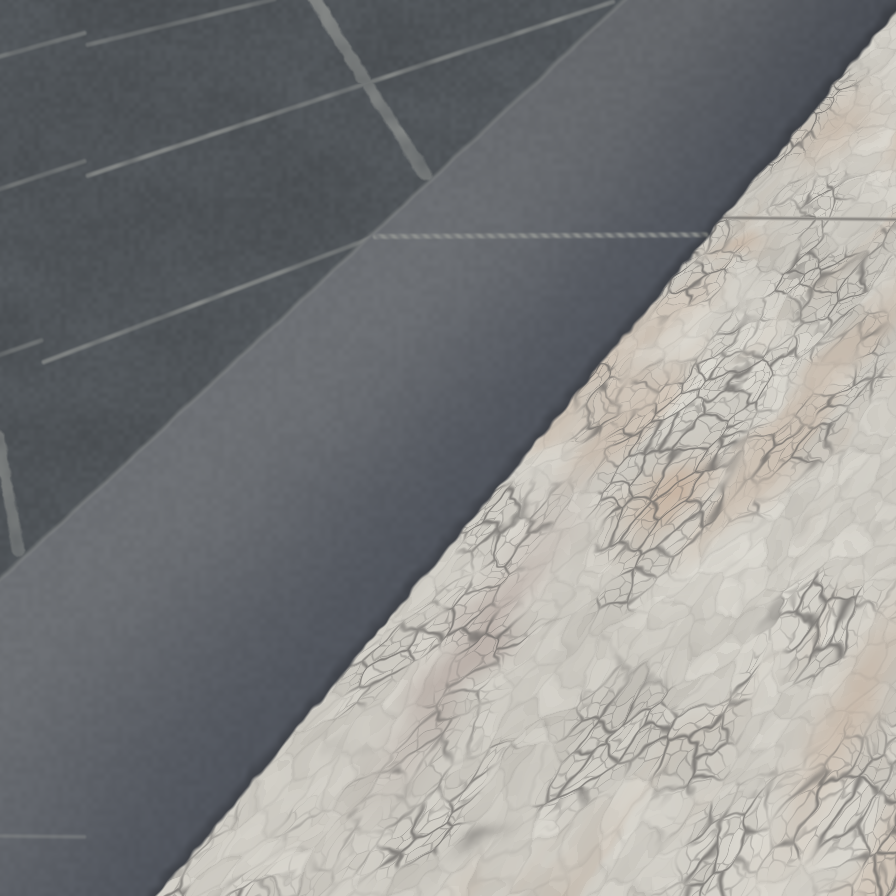
Reproduce this texture procedurally as a Shadertoy shader.

```glsl
// Dark slate paving and a smooth border strip running diagonally beside pale veined granite.

// Boundaries: x = start + slope * y
const vec2 GRANITE_EDGE = vec2(0.176, 0.835);
const vec2 PAVING_EDGE = vec2(-0.380, 1.077);
const vec3 PAVING = vec3(0.310, 0.328, 0.345);
const vec3 BORDER_LIGHT = vec3(0.425, 0.437, 0.455);
const vec3 BORDER_DARK = vec3(0.315, 0.332, 0.365);
const vec3 JOINT = vec3(0.56, 0.57, 0.56);
const vec3 GRANITE_LIGHT = vec3(0.86, 0.85, 0.82);
const vec3 GRANITE_GREY = vec3(0.735, 0.722, 0.692);
const vec3 VEIN = vec3(0.42, 0.41, 0.40);
const vec3 TAN = vec3(0.775, 0.690, 0.615);
const vec3 MAUVE = vec3(0.690, 0.635, 0.610);
const vec2 GRAIN = vec2(0.55, 0.835);        // direction of the flakes
const vec2 FLAKE_DENSITY = vec2(36.0, 19.0); // across and along the grain
// Paving joints, end to end
const vec4 JOINTS[6] = vec4[6](
    vec4(0.049, 0.596, 0.419, 0.736), vec4(0.098, 0.804, 0.684, 0.998),
    vec4(0.098, 0.950, 0.306, 1.001), vec4(0.0, 0.604, 0.046, 0.620),
    vec4(0.0, 0.789, 0.094, 0.820), vec4(0.0, 0.937, 0.094, 0.963));

vec2 hash2(vec2 p) {
    vec3 a = fract(p.xyx * vec3(0.1031, 0.1030, 0.0973));
    a += dot(a, a.yzx + 33.33);
    return fract((a.xx + a.yz) * a.zy);
}

float noise(vec2 p) {
    vec2 i = floor(p), f = fract(p), e = vec2(0.0, 1.0);
    f = f * f * (3.0 - 2.0 * f);
    return mix(mix(hash2(i).x, hash2(i + e.yx).x, f.x),
               mix(hash2(i + e).x, hash2(i + e.yy).x, f.x), f.y);
}

float fbm(vec2 p) {
    float sum = 0.0, amp = 0.533;
    for (int i = 0; i < 4; i++) {
        sum += amp * noise(p);
        p = mat2(1.6, 1.2, -1.2, 1.6) * p + 7.3;
        amp *= 0.5;
    }
    return sum;
}

vec2 warp(vec2 p) { return vec2(fbm(p), fbm(p + 19.0)) - 0.5; }

float softness() { return 0.0012 + 0.7 / iResolution.y; }

// Signed distance to a slanted boundary, positive on its right
float sideOf(vec2 p, vec2 edge) {
    return (p.x - edge.x - edge.y * p.y) / length(vec2(1.0, edge.y));
}

// Soft-edged line from ends.xy to ends.zw
float stroke(vec2 p, vec4 ends, float width) {
    vec2 d = ends.zw - ends.xy, r = p - ends.xy;
    r -= d * clamp(dot(r, d) / dot(d, d), 0.0, 1.0);
    return 1.0 - smoothstep(width - softness(), width + softness(), length(r));
}

// Soft elongated stain, its long axis at the given angle
float stain(vec2 p, vec2 centre, vec2 radius, float angle) {
    vec2 axis = vec2(cos(angle), sin(angle));
    p -= centre;
    vec2 q = vec2(dot(p, axis), dot(p, vec2(-axis.y, axis.x))) / radius;
    return exp(-dot(q, q));
}

// Voronoi flakes: x = gap to the cell border, y = random tone
vec2 flakes(vec2 p) {
    float near = 9.0, next = 9.0, tone = 0.0;
    for (int k = 0; k < 9; k++) {
        vec2 id = floor(p) + vec2(k % 3 - 1, k / 3 - 1), h = hash2(id + 50.0);
        float d = length(id + h - p);
        next = min(next, max(near, d));
        if (d < near) { near = d; tone = fract(h.x * 7.0 + h.y * 5.0); }
    }
    return vec2(next - near, tone);
}

vec3 paving(vec2 p) {
    vec3 col = PAVING * (0.88 + 0.16 * fbm(p * vec2(9.0, 16.0)) + 0.09 * noise(p * 170.0));
    float worn = 0.45 + 0.6 * noise(p * 55.0), line = 0.0;
    for (int i = 0; i < 6; i++)
        line = max(line, stroke(p, JOINTS[i], 0.0024) * (i < 2 ? 0.85 : 0.65));
    // Broad ragged cross joints
    vec2 r = p + 0.006 * warp(p * 80.0);
    line = max(line, 0.8 * stroke(r, vec4(0.345, 1.01, 0.475, 0.804), 0.0065));
    line = max(line, 0.8 * stroke(r, vec4(-0.002, 0.512, 0.021, 0.385), 0.0065));
    return mix(col, JOINT, line * worn);
}

vec3 border(vec2 p, float across) {
    float shade = smoothstep(0.15, 1.0, across + 0.16 * (fbm(p * 5.0) - 0.5));
    vec3 col = mix(BORDER_LIGHT, BORDER_DARK, shade);
    col *= 0.98 + 0.05 * noise(p * 150.0) - 0.07 * smoothstep(0.65, 1.0, p.y);
    // Beaded joint and a short worn one
    float beads = 0.65 + 0.3 * sin(p.x * 520.0 + p.y * 400.0);
    col = mix(col, JOINT, beads * stroke(p, vec4(0.419, 0.736, 0.788, 0.738), 0.0027));
    return mix(col, JOINT, 0.4 * stroke(p, vec4(0.0, 0.067, 0.094, 0.066), 0.002));
}

vec3 granite(vec2 p) {
    vec2 view = (p - vec2(1.0, 0.0)) / (1.0 - 0.35 * p.y); // flakes shrink with distance
    vec2 q = vec2(dot(view, vec2(GRAIN.y, -GRAIN.x)), dot(view, GRAIN)) * FLAKE_DENSITY;
    q += 1.5 * warp(q * 0.55);
    vec2 coarse = flakes(q), fine = flakes(q * 2.1 + 11.0);
    float grey = 0.38 * coarse.y + 0.28 * fine.y + 0.9 * (fbm(q * 0.22) - 0.4);
    vec3 col = mix(GRANITE_LIGHT, GRANITE_GREY, clamp(grey, 0.0, 1.0));
    // Warm stains
    vec2 s = p + 0.035 * warp(p * 22.0);
    float warm = 0.45 * smoothstep(0.48, 0.75, fbm(q * vec2(0.3, 0.14) + 40.0));
    warm = max(warm, 0.85 * stain(s, vec2(0.75, 0.445), vec2(0.06, 0.026), 0.65));
    warm = max(warm, 0.6 * stain(s, vec2(0.82, 0.726), vec2(0.032, 0.013), 0.15));
    warm = max(warm, 0.5 * stain(s, vec2(0.935, 0.86), vec2(0.05, 0.025), 0.6));
    warm = max(warm, 0.55 * stain(s, vec2(0.95, 0.2), vec2(0.14, 0.028), 1.1));
    col = mix(col, TAN, warm);
    col = mix(col, MAUVE, 0.65 * stain(s, vec2(0.53, 0.285), vec2(0.165, 0.027), 0.98));
    // Broken veins, denser in the shaded middle
    float dense = 0.15 * stain(p, vec2(0.8, 0.52), vec2(0.17, 0.1), 0.7);
    float broken = smoothstep(0.43, 0.72, fbm(q * 0.45 + 70.0) + dense);
    vec2 crack = 1.0 - smoothstep(0.0, 0.17, vec2(coarse.x, fine.x));
    float vein = max(max(broken, 0.12) * crack.x, 0.5 * broken * crack.y);
    vein = max(vein, 0.6 * stain(s, vec2(0.535, 0.068), vec2(0.032, 0.013), 0.4));
    vein = max(vein, stroke(p, vec4(0.805, 0.757, 1.01, 0.755), 0.0015));
    return mix(col, VEIN, 0.75 * vein);
}

void mainImage(out vec4 fragColor, in vec2 fragCoord) {
    vec2 p = fragCoord / iResolution.xy;
    float soft = softness();
    float dPaving = sideOf(p, PAVING_EDGE) + 0.002 * (noise(p * 45.0) - 0.5);
    float dGranite = sideOf(p, GRANITE_EDGE) + 0.005 * (noise(p * 75.0) - 0.5);
    float across = dPaving / (dPaving - dGranite);
    vec3 col = mix(paving(p), border(p, across), smoothstep(-soft, soft, dPaving));
    // Worn rim of the border, then its shadow beside the granite
    col = mix(col, JOINT, 0.35 * (1.0 - smoothstep(0.0, 0.0045, abs(dPaving))));
    col *= 1.0 - 0.22 * smoothstep(-0.016, 0.0, dGranite);
    fragColor = vec4(mix(col, granite(p), smoothstep(-soft, soft, dGranite)), 1.0);
}
```
